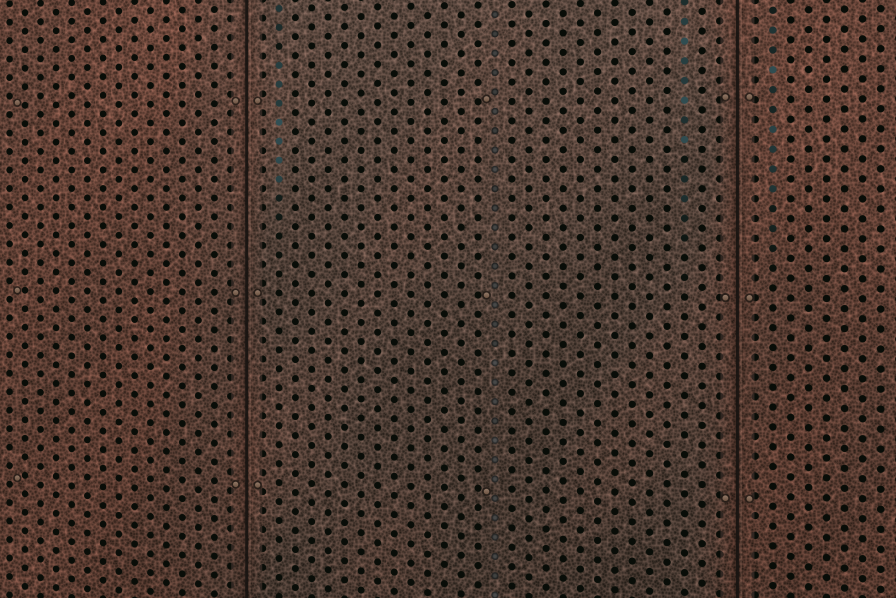
Write a WebGL 1 fragment shader that draws this texture.

```glsl
precision highp float;
// Rusted perforated steel cladding: staggered round holes in tall panels with seams and screws.
// A slight perspective warp turns the canvas into column/row units for the hole lattice;
// cellular noise gives the rust grain, and layered sines the drip lines around the holes.
uniform vec2 u_resolution;

#define SKEW 0.18          // growth of scale from left to right
#define COLUMN_RATE 323.0  // columns per unit of log depth
#define ROW_HEIGHT 0.0206  // row pitch at the left, in canvas widths
#define EYE_LEVEL 0.462    // height where rows run level
#define HOLE_RADIUS 0.182  // in row pitches
#define PANEL_COLUMNS 29.0 // columns from seam to seam
#define FIRST_SEAM 15.0
#define SCREW_ROWS 10.15   // rows between screws
#define GRAIN 270.0        // rust grains across the canvas
#define RUST_DARK vec3(0.215, 0.168, 0.140)
#define RUST_LIGHT vec3(0.490, 0.374, 0.330)
#define VOID_COLOR vec3(0.035, 0.052, 0.030)

const float TAU = 6.2832;
const float COLUMN_WIDTH = 0.87; // column pitch over row pitch

vec2 hash2(vec2 p) {
  return fract(sin(vec2(dot(p, vec2(127.1, 311.7)), dot(p, vec2(269.5, 183.3)))) * 43758.55);
}

// Distance to the nearest jittered cell point
float cellular(vec2 p) {
  vec2 cell = floor(p), f = fract(p);
  float nearest = 2.0;
  for (int j = -1; j <= 1; j++) {
    for (int i = -1; i <= 1; i++) {
      vec2 g = vec2(float(i), float(j));
      nearest = min(nearest, length(g + hash2(cell + g) - f));
    }
  }
  return nearest;
}

// Smooth large-scale variation, about -1 to 1
float waves(vec2 p) {
  return (sin(p.x + 1.7 * sin(p.y * 0.8)) + sin(p.y * 1.3 + 1.4 * sin(p.x * 0.7 + 2.0))
        + sin(p.x * 1.9 - p.y * 1.6 + 1.0)) / 3.0;
}

// Signed column distance to the closest seam
float seamOffset(float column) {
  return mod(column - FIRST_SEAM + 0.5 * PANEL_COLUMNS, PANEL_COLUMNS) - 0.5 * PANEL_COLUMNS;
}

float disc(float d, float radius, float blur) {
  return 1.0 - smoothstep(radius - blur, radius + blur, d);
}

void main() {
  vec2 p = gl_FragCoord.xy / u_resolution.x;
  float height = gl_FragCoord.y / u_resolution.y;

  // Perspective lattice coordinates
  float depth = 1.0 + SKEW * p.x;
  float rowSize = ROW_HEIGHT * sqrt(depth);
  float u = COLUMN_RATE * log(depth) - 0.62;
  float v = (p.y - EYE_LEVEL) / rowSize;
  float pixel = 1.0 / (u_resolution.x * rowSize);
  float blur = 0.65 * pixel;

  float column = floor(u + 0.5);
  float staggered = v + 0.24 + 0.5 * mod(column, 2.0);
  float row = floor(staggered + 0.5);
  vec2 local = vec2((u - column) * COLUMN_WIDTH, staggered - row);
  float holeDist = length(local);
  float side = seamOffset(u);
  float columnSide = seamOffset(column);
  float holeMask = step(0.5, abs(columnSide));

  // Rust tone: broad light, fine grain and wandering drip lines
  float patches = waves(p * vec2(17.0, 11.0));
  float tone = 0.42 + 0.22 * (height - 0.4) + 0.07 * patches;
  tone -= 0.10 * exp(-12.0 * pow(p.x - 0.62, 2.0)) * (1.0 - height);
  tone += 0.95 * (cellular(p * GRAIN) - 0.45);
  tone += 0.45 * (cellular(p * GRAIN * vec2(0.5, 0.42) + 7.0) - 0.45);
  float flow = 2.0 * u + 0.28 * sin(TAU * u) * cos(TAU * staggered)
             + 0.30 * waves(vec2(u * 2.3, v * 2.7)) + 0.14 * sin(v * 7.0 + column * 2.4);
  float drip = pow(0.5 + 0.5 * sin(TAU * flow), 3.0) - 0.3;
  tone += drip * (0.14 + 0.10 * height + 0.08 * patches);

  // Pale worn rim, stronger under each hole
  float rim = exp(-pow((holeDist - HOLE_RADIUS - 0.07) / 0.06, 2.0));
  tone += holeMask * rim * (0.10 - 0.35 * local.y);
  vec3 color = mix(RUST_DARK, RUST_LIGHT, clamp(tone, -0.25, 1.25));

  // Redder outer panels and orange stains along the seams
  float red = 1.0 - smoothstep(0.14, 0.34, p.x) + smoothstep(0.76, 0.9, p.x);
  red += 0.6 * exp(-abs(side) * 1.2) + 0.3 * patches;
  color *= mix(vec3(0.98, 1.01, 1.01), vec3(1.10, 0.94, 0.89), clamp(red, 0.0, 1.0));

  // Holes: mostly void, with a strut or daylight behind some columns
  vec3 behind = VOID_COLOR;
  float chance = hash2(vec2(column, row)).x;
  float strut = step(abs(columnSide + 14.0), 0.1) * step(FIRST_SEAM, column);
  float daylight = step(abs(columnSide - 2.0), 0.1) + step(abs(columnSide + 3.0), 0.1);
  daylight *= step(FIRST_SEAM, column) * smoothstep(0.5, 0.75, height) * chance;
  behind = mix(behind, vec3(0.32, 0.32, 0.32), strut * (0.65 + 0.3 * chance));
  behind = mix(behind, vec3(0.20, 0.32, 0.34), daylight);
  behind = mix(behind, vec3(0.19, 0.15, 0.13), disc(abs(side), 0.96, 0.05));
  behind *= 1.0 - 0.45 * smoothstep(0.05, 0.16, holeDist) * strut;
  color = mix(color, behind, holeMask * disc(holeDist, HOLE_RADIUS, blur));

  // Panel seam: dark gap with a lit folded edge
  color *= 1.0 - 0.25 * exp(-pow(side / 0.3, 2.0));
  color += vec3(0.10, 0.08, 0.07) * disc(abs(side - 0.21), 0.05, blur);
  color = mix(color, vec3(0.09, 0.075, 0.065), 0.9 * disc(abs(side), 0.085, blur));

  // Screws beside the seams and down the panel middles
  float screwX = min(abs(abs(side) - 0.68), 0.5 * PANEL_COLUMNS - abs(side));
  float screwY = mod(v - 4.4 + 0.5 * SCREW_ROWS, SCREW_ROWS) - 0.5 * SCREW_ROWS;
  float screwDist = length(vec2(screwX * COLUMN_WIDTH, screwY));
  color = mix(color, vec3(0.13, 0.10, 0.08), 0.8 * disc(screwDist, 0.23, blur));
  color = mix(color, vec3(0.50, 0.40, 0.33) + 0.5 * screwY, disc(screwDist, 0.14, blur));

  gl_FragColor = vec4(color, 1.0);
}
```
